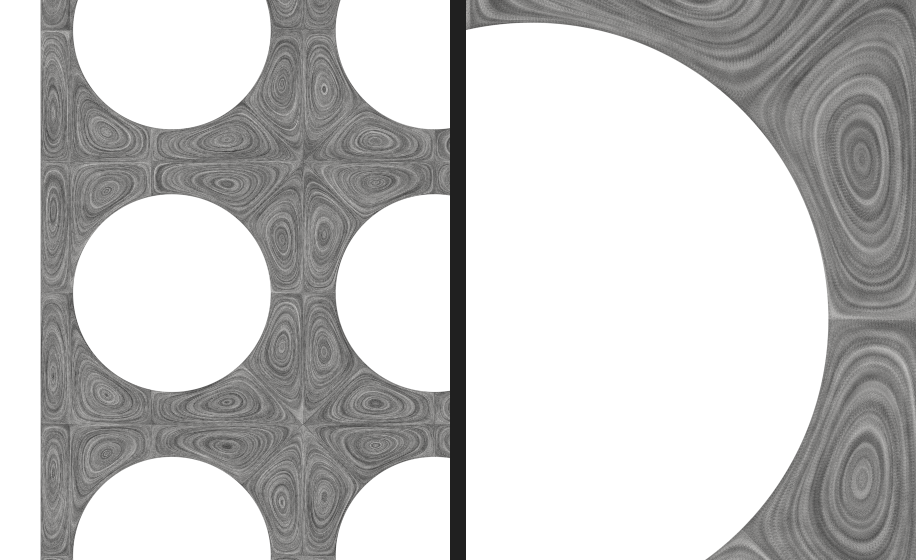
Left: the whole. Right: its middle third, enlarged.
This pattern is drawn by a Shadertoy shader. Its source:

```glsl
// Grey streaked vortex flow around a grid of white discs, bounded by a wall on the left.

const float DISC_RADIUS = 0.753; // a cell spans -1 to 1

vec2 hash2(vec2 p) {
    vec3 a = fract(p.xyx * vec3(0.1031, 0.1030, 0.0973));
    a += dot(a, a.yzx + 33.33);
    return fract((a.xx + a.yz) * a.zy);
}

// Cellular noise: random tone of the nearest jittered point
float cellTone(vec2 p) {
    vec2 base = floor(p - 0.5);
    float nearest = 9.0, tone = 0.5;
    for (int k = 0; k < 4; k++) {
        vec2 id = base + vec2(k & 1, k >> 1);
        vec2 rnd = hash2(id + 200.0);
        vec2 d = id + 0.2 + 0.6 * rnd - p;
        if (dot(d, d) < nearest) {
            nearest = dot(d, d);
            tone = fract(rnd.x * 17.0 + rnd.y * 29.0);
        }
    }
    return tone;
}

// Cell index; the column beside the wall is the first
vec2 cellIndex(vec2 q) {
    vec2 id = floor((q + 1.0) * 0.5);
    return vec2(max(id.x, 0.0), id.y);
}

// Stream function: zero on disc rims, cell edges and the lines between vortices
float stream(vec2 q) {
    vec2 id = cellIndex(q);
    vec2 p = q - 2.0 * id;
    float r2 = dot(p, p);
    float across = p.x * (p.x * p.x - p.y * p.y) * (1.0 - p.x * p.x);
    if (id.x < 0.5) { // extra narrow vortices along the wall
        across = (p.x + 1.0) * (p.x + 0.78) * (p.x + 0.156)
               * (p.x - abs(p.y)) * (1.0 - p.x);
    }
    return across * p.y * (1.0 - p.y * p.y)
         * (r2 - DISC_RADIUS * DISC_RADIUS) / (r2 * r2 + 0.001);
}

vec2 flowDirection(vec2 q) {
    vec2 e = vec2(0.002, 0.0);
    vec2 v = vec2(stream(q + e.yx) - stream(q - e.yx),
                  stream(q - e.xy) - stream(q + e.xy));
    return v / max(length(v), 1e-9);
}

// Average the noise along the streamline, both ways
float streaks(vec2 q) {
    float sum = cellTone(q * 95.0);
    for (int side = -1; side <= 1; side += 2) {
        vec2 pos = q;
        for (int i = 0; i < 18; i++) {
            vec2 halfway = pos + flowDirection(pos) * 0.00425 * float(side);
            pos += flowDirection(halfway) * 0.0085 * float(side);
            sum += cellTone(pos * 95.0);
        }
    }
    return sum / 37.0;
}

void mainImage(out vec4 fragColor, in vec2 fragCoord) {
    float halfCell = 0.2345;
    vec2 q = (fragCoord / iResolution.y - vec2(0.307, 0.4766)) / halfCell;
    float pixel = 1.0 / (iResolution.y * halfCell);

    // Flow area: outside the discs and right of the wall
    float gap = length(q - 2.0 * cellIndex(q)) - DISC_RADIUS;
    float inside = min(gap, q.x + 1.0);
    float mask = smoothstep(-0.7 * pixel, 0.7 * pixel, inside);

    vec3 color = vec3(1.0);
    if (mask > 0.0) {
        float tone = 0.497 + 1.1 * (streaks(q) - 0.5);
        tone -= 0.06 * (1.0 - smoothstep(0.0, 0.012, inside)); // darker rims
        color = mix(color, tone * vec3(1.005, 1.0, 0.992), mask);
    }
    fragColor = vec4(color, 1.0);
}
```
